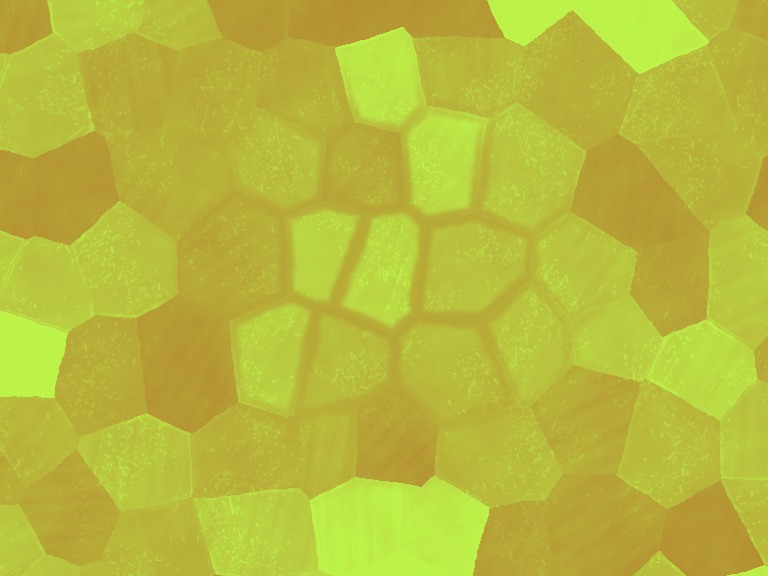
Write a WebGL 2 fragment shader that draws this texture.

```glsl
#version 300 es
precision highp float;
// Draws a mosaic of yellow-green polygonal cells with soft grooves, pale rims and scratches.

uniform vec2 u_resolution;
out vec4 fragColor;

const float CELLS_PER_HEIGHT = 6.5;
const vec2 GROOVE_CENTER = vec2(0.66, 0.53);

vec3 hash3(vec2 p) {
    vec3 q = fract(vec3(p.xyx) * vec3(0.1031, 0.1030, 0.0973));
    q += dot(q, q.yxz + 33.33);
    return fract((q.xxy + q.yzz) * q.zyx);
}

vec2 direction(float angle) {
    return vec2(cos(angle), sin(angle));
}

// Layered, rotated sines, roughly in -1..1.
float waves(vec2 p, float seed) {
    float sum = 0.0, amp = 0.5;
    for (int i = 0; i < 4; i++) {
        sum += amp * sin(p.x + seed + 1.3 * sin(p.y + seed * 1.7));
        p = mat2(0.8, 0.6, -0.6, 0.8) * p * 1.9 + 1.7;
        amp *= 0.6;
    }
    return sum;
}

// Jittered site on a staggered grid.
vec2 site(vec2 cell) {
    float stagger = 0.5 * mod(cell.y, 2.0);
    return cell + vec2(stagger, 0.0) + 0.5 + 0.66 * (hash3(cell + 41.0).xy - 0.5);
}

// xy: id of the nearest cell, z: distance to its border.
vec3 polygonCells(vec2 p) {
    vec2 base = floor(p), id = base, nearest = vec2(0.0);
    float best = 1e3, border = 1e3;
    for (int y = -2; y <= 2; y++)
    for (int x = -2; x <= 2; x++) {
        vec2 cell = base + vec2(x, y);
        vec2 s = site(cell) - p;
        if (dot(s, s) < best) { best = dot(s, s); id = cell; nearest = s; }
    }
    for (int y = -2; y <= 2; y++)
    for (int x = -2; x <= 2; x++) {
        vec2 s = site(id + vec2(x, y)) - p;
        vec2 gap = s - nearest;
        if (dot(gap, gap) > 1e-4)
            border = min(border, dot(0.5 * (s + nearest), normalize(gap)));
    }
    return vec3(id, border);
}

// Scattered short strokes; lengths and widths are in grid units.
float strokes(vec2 p, float scale, float angle, float spread, float len, float width, float density) {
    vec2 q = p * scale, base = floor(q);
    float soft = 0.7 * scale / u_resolution.y, result = 0.0;
    for (int y = -1; y <= 1; y++)
    for (int x = -1; x <= 1; x++) {
        vec2 cell = base + vec2(x, y);
        vec3 h = hash3(cell + scale), k = hash3(cell + scale + 97.0);
        vec2 axis = direction(angle + spread * (k.x - 0.5));
        vec2 d = q - cell - h.xy;
        float halfLen = len * k.y * k.y;
        float dist = length(d - axis * clamp(dot(d, axis), -halfLen, halfLen));
        float radius = width * (0.5 + 0.8 * k.z);
        float cover = 1.0 - smoothstep(radius - soft, radius + soft, dist);
        result = max(result, cover * step(h.z, density) * (0.45 + 0.55 * k.x));
    }
    return result;
}

// Brown through olive to lime.
vec3 ramp(float tone) {
    return mix(vec3(0.705, 0.55, 0.19), vec3(0.742, 0.95, 0.288), tone);
}

void main() {
    vec2 uv = gl_FragCoord.xy / u_resolution.y;
    vec2 wobble = 0.0022 * vec2(waves(uv * 55.0, 1.0), waves(uv * 55.0, 4.0));
    vec3 cell = polygonCells((uv + wobble) * CELLS_PER_HEIGHT + 3.0);
    vec3 rnd = hash3(cell.xy + 13.0), rnd2 = hash3(cell.xy + 71.0);
    float border = cell.z;
    vec2 fromCenter = (uv - GROOVE_CENTER) / vec2(0.36, 0.32);
    float central = exp(-dot(fromCenter, fromCenter) * dot(fromCenter, fromCenter));

    // Flat cell tone, calmer near the middle
    float tone = 0.45 + 0.72 * (rnd.x - 0.5) + 0.22 * smoothstep(0.82, 0.92, rnd.x);
    tone = mix(tone, 0.50 + 0.25 * (rnd.x - 0.5), 0.75 * central);
    tone += 0.07 * waves(uv * 7.0, 2.0) + 0.05 * waves(uv * 38.0, rnd.y * 6.0);

    // Fine parallel streaks with a direction per cell
    float angle = 0.9 + 1.8 * (rnd.y - 0.5);
    vec2 axis = direction(angle);
    vec2 grain = vec2(dot(uv, vec2(-axis.y, axis.x)) * 190.0, dot(uv, axis) * 9.0);
    tone += 0.055 * rnd2.x * waves(grain, rnd2.y * 6.0);

    // Wide soft grooves in the middle, pale thin rims outside
    float inside = smoothstep(0.035, 0.13, border + 0.02 * waves(uv * 30.0, 5.0));
    tone = mix(tone, 0.23, 0.85 * central * (1.0 - inside));
    float rim = smoothstep(0.0, 0.015, border) * (1.0 - smoothstep(0.02, 0.05, border));
    float rimFade = smoothstep(-0.3, 0.5, waves(uv * 22.0, rnd2.z * 6.0));
    tone += 0.17 * rim * rimFade * (1.0 - central) * smoothstep(0.25, 0.6, rnd.x);

    // Patches of bright specks and scratches
    float patches = smoothstep(-0.5, 0.7, waves(uv * 26.0, 3.0));
    float density = patches * mix(0.15 + 0.55 * rnd.z, 0.65, central);
    float marks = strokes(uv + wobble, 95.0, angle, 3.0, 0.55, 0.17, density);
    marks = max(marks, strokes(uv, 150.0, angle, 6.0, 0.4, 0.24, density * 0.7) * 0.8);
    marks = max(marks, strokes(uv, 38.0, angle, 0.9, 0.75, 0.055, density * 0.6));
    float markRoom = mix(1.0, inside, central) * (1.0 - smoothstep(0.75, 0.95, tone));
    tone += 0.27 * marks * markRoom * smoothstep(0.05, 0.4, tone);

    fragColor = vec4(ramp(clamp(tone, 0.03, 1.0)), 1.0);
}
```
